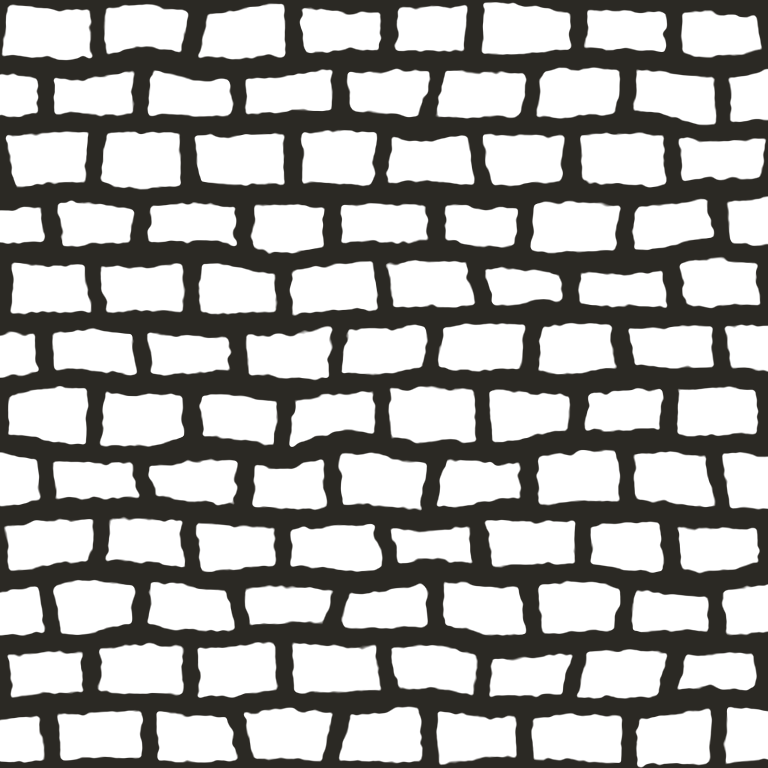
This pattern is drawn by a three.js fragment shader. Its source:

```glsl
varying vec2 vUv;

const float ROWS = 12.0;
const float BRICK_LENGTH = 1.5;           // in row heights
const vec2 JOINT_HALF = vec2(0.13, 0.162); // upright, level
const vec2 JOINT_SWAY = vec2(0.105, 0.115);
const float CORNER_RADIUS = 0.05;
const float EDGE_SOFTNESS = 0.016;
const vec3 MORTAR = vec3(0.17, 0.16, 0.14);
const vec3 BRICK = vec3(1.0);

float hash(vec2 p) {
  return fract(sin(dot(p, vec2(127.1, 311.7))) * 43758.5453);
}

float noise(vec2 p) {
  vec2 cell = floor(p);
  vec2 f = fract(p);
  f = f * f * (3.0 - 2.0 * f);
  float low = mix(hash(cell), hash(cell + vec2(1.0, 0.0)), f.x);
  float high = mix(hash(cell + vec2(0.0, 1.0)), hash(cell + vec2(1.0)), f.x);
  return mix(low, high, f.y);
}

float signedNoise(vec2 p) {
  return 2.0 * noise(p) - 1.0;
}

// Sideways drift of one joint along its length
float jointDrift(float along, float id, float sway) {
  return sway * signedNoise(vec2(along, id));
}

// Distance inward from the two joints that bound a cell
float insetBetween(float pos, float start, float span, float driftA, float driftB, float halfWidth) {
  float fromStart = pos - start - driftA;
  float fromEnd = start + span + driftB - pos;
  return min(fromStart, fromEnd) - halfWidth;
}

// Positive inside a brick, negative in the mortar
float brickDistance(vec2 p) {
  float row = floor(p.y);
  float shift = 0.5 * (1.0 - mod(row, 2.0));
  float column = floor(p.x / BRICK_LENGTH + shift);
  float left = (column - shift) * BRICK_LENGTH;
  float uprightId = row * 23.0 + column + 60.0;

  vec2 inset;
  inset.x = insetBetween(p.x, left, BRICK_LENGTH,
    jointDrift(p.y, uprightId, JOINT_SWAY.x),
    jointDrift(p.y, uprightId + 1.0, JOINT_SWAY.x), JOINT_HALF.x);
  inset.y = insetBetween(p.y, row, 1.0,
    jointDrift(p.x * 0.9, row, JOINT_SWAY.y),
    jointDrift(p.x * 0.9, row + 1.0, JOINT_SWAY.y), JOINT_HALF.y);

  // Uneven brick size and ragged edges
  vec2 brickSeed = vec2(column, row) * 7.3;
  inset += vec2(0.025, 0.045) * signedNoise(p * 1.2 + brickSeed);
  inset += 0.03 * signedNoise(p * 5.5) + 0.016 * signedNoise(p * 11.0 + 31.7);

  // Slightly rounded corners
  vec2 corner = max(CORNER_RADIUS - inset, 0.0);
  return CORNER_RADIUS - length(corner);
}

void main() {
  float d = brickDistance(vUv * ROWS);
  float coverage = smoothstep(-EDGE_SOFTNESS, EDGE_SOFTNESS, d);
  gl_FragColor = vec4(mix(MORTAR, BRICK, coverage), 1.0);
}
```
